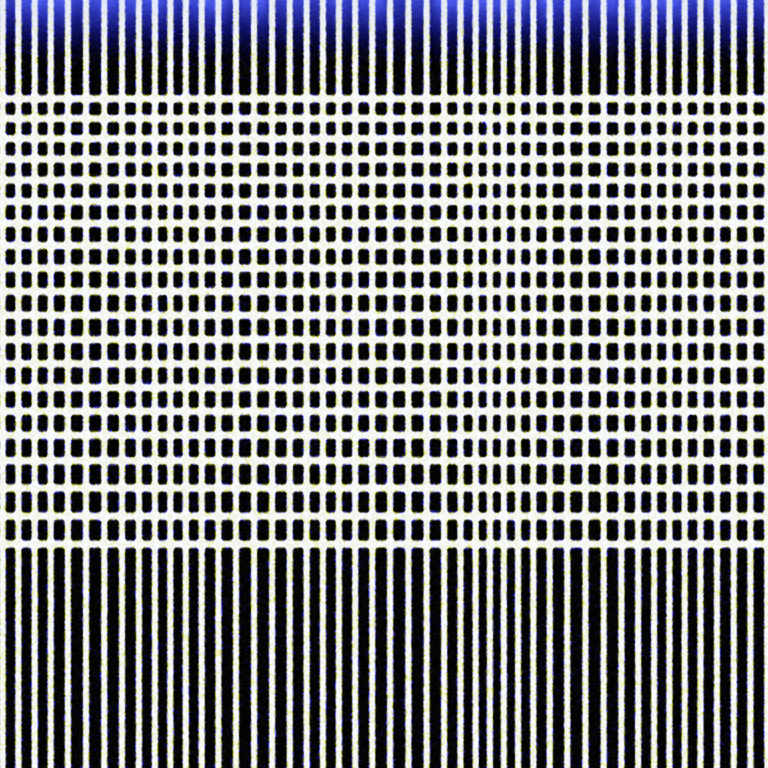
Reproduce this pattern procedurally as a three.js fragment shader.

```glsl
// A lattice of white threads on black: unevenly spaced verticals run the full height,
// horizontals cross the middle band, and blue light falls in from the top.
// Thread distances become soft ridges whose sum is thresholded, rounding the cells.
varying vec2 vUv;

const float UNIT = 768.0; // divisions across the canvas

float hash(vec2 p) {
  vec3 q = fract(vec3(p.xyx) * 0.1031);
  q += dot(q, q.yzx + 33.33);
  return fract((q.x + q.y) * q.z);
}

float valueNoise(vec2 p) {
  vec2 cell = floor(p);
  vec2 f = fract(p);
  f = f * f * (3.0 - 2.0 * f);
  float low = mix(hash(cell), hash(cell + vec2(1.0, 0.0)), f.x);
  float high = mix(hash(cell + vec2(0.0, 1.0)), hash(cell + vec2(1.0, 1.0)), f.x);
  return mix(low, high, f.y);
}

float bump(float x, float centre, float width) {
  float t = (x - centre) / width;
  return exp(-t * t);
}

// Centre of vertical thread i: even steps, a ripple and one local squeeze
float columnCentre(float i) {
  float ripple = 2.4 * cos(0.6283 * (i - 7.0));
  float drift = 1.5 + 1.1 * cos(0.2327 * (i - 14.0));
  float squeeze = 8.4 * bump(i, 24.5, 4.6);
  float ends = 1.2 * bump(i, 1.4, 1.2) - 3.0 * smoothstep(42.5, 46.0, i);
  return 10.4 + 16.62 * i + ripple + drift + squeeze + ends;
}

// Depth of horizontal thread k below the top: steps widen downwards
float rowCentre(float k) {
  float wobble = 1.2 * bump(k, 11.5, 2.0) - 3.4 * bump(k, 15.8, 2.0);
  return 98.8 + 19.5 * k + 0.208 * k * k + wobble;
}

float ridge(float d, float halfWidth) {
  return exp(-0.693 * pow(d / halfWidth, 3.0));
}

void main() {
  vec2 p = vec2(vUv.x, 1.0 - vUv.y) * UNIT;

  // Distance to the nearest thread in each direction
  float dColumn = UNIT;
  for (int i = -1; i < 47; i++) {
    dColumn = min(dColumn, abs(p.x - columnCentre(float(i) + 0.5)));
  }
  float dRow = UNIT;
  for (int k = 0; k < 20; k++) {
    dRow = min(dRow, abs(p.y - rowCentre(float(k))));
  }

  // Threads with rough edges; blue strays from the other channels
  float grain = valueNoise(p * 0.5) - 0.5;
  float tint = valueNoise(p * 0.45 + 91.0) - 0.5;
  float field = ridge(dColumn, 3.1) + ridge(dRow, 3.6) + 0.2 * grain;
  float thread = smoothstep(0.06, 0.94, field);
  float blueThread = smoothstep(0.06, 0.94, field + 0.6 * tint);

  // Blue light in the gaps, slightly uneven from column to column
  float patchiness = 0.8 + 0.3 * valueNoise(vec2(p.x / 13.0, 4.0));
  float light = (1.0 - smoothstep(-22.0, 70.0, p.y)) * patchiness;
  vec3 gap = vec3(0.34 * light * light, 0.42 * light * light, 1.02 * light);
  gap += max(0.0, 0.03 + 0.08 * grain) * vec3(0.5, 0.5, 0.3);

  // White threads with a faint warm and cool speckle
  vec3 threadColor = vec3(0.96, 0.97, 0.95) + vec3(0.05, 0.05, 0.14) * tint;
  threadColor = mix(threadColor, vec3(0.78, 0.82, 1.0), 0.45 * min(light, 1.0));

  vec3 color = mix(gap, threadColor, vec3(thread, thread, blueThread));
  gl_FragColor = vec4(clamp(color, 0.0, 1.0), 1.0);
}
```
